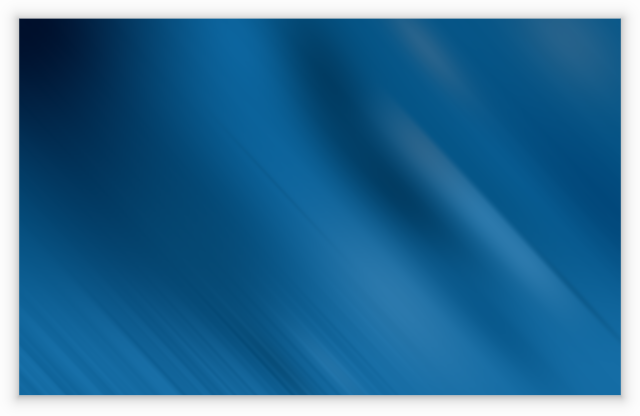
A WebGL 2 fragment shader for this background:

```glsl
#version 300 es
precision highp float;

#define ASPECT 0.648
#define PANEL_MIN vec2(0.030, 0.0325)
#define PANEL_MAX vec2(0.970, 0.6190)
#define SHADOW_DEPTH 0.22
#define SHADOW_REACH 0.0085
#define STREAK_ANGLE 47.0
#define STREAK_STRENGTH 0.045
#define BEAM_ORIGIN vec2(0.729, 0.375)

uniform vec2 u_resolution;
out vec4 fragColor;

float hash(float n) {
    return fract(sin(n * 127.1) * 43758.5);
}

float noise(float x) {
    float i = floor(x), f = fract(x);
    return mix(hash(i), hash(i + 1.0), f * f * (3.0 - 2.0 * f));
}

// Coordinates along and across a direction that falls to the right
vec2 slant(vec2 p, float degrees) {
    float a = radians(degrees);
    return vec2(dot(p, vec2(cos(a), -sin(a))), dot(p, vec2(sin(a), cos(a))));
}

// Blends in a soft, tilted ellipse of colour
void glow(inout vec3 c, vec2 p, vec2 center, float degrees, vec2 size, vec3 tint, float amount) {
    vec2 q = slant(p - center, degrees) / size;
    c = mix(c, tint, amount * exp(-dot(q, q)));
}

float boxDistance(vec2 p, vec2 lo, vec2 hi) {
    vec2 d = abs(p - 0.5 * (lo + hi)) - 0.5 * (hi - lo);
    return length(max(d, 0.0)) + min(max(d.x, d.y), 0.0);
}

vec3 panelColor(vec2 p) {
    vec3 navy = vec2(0.0, 0.07).xxy + vec3(0.0, 0.06, 0.10);
    vec3 deep = vec3(0.0, 0.22, 0.365);
    vec3 sea = vec3(0.02, 0.285, 0.45);
    vec3 azure = vec3(0.05, 0.41, 0.64);
    vec3 pale = vec3(0.19, 0.49, 0.69);
    vec3 slate = vec3(0.19, 0.40, 0.55);

    vec3 c = mix(vec3(0.08, 0.425, 0.645), vec3(0.02, 0.335, 0.53), smoothstep(0.06, 0.36, p.y));

    // Broad light
    glow(c, p, vec2(0.365, 0.585), 60.0, vec2(0.15, 0.070), azure, 0.95);
    glow(c, p, vec2(0.450, 0.370), 50.0, vec2(0.24, 0.075), azure, 0.80);
    glow(c, p, vec2(0.615, 0.185), 47.0, vec2(0.17, 0.070), pale, 0.85);
    glow(c, p, vec2(0.830, 0.360), 47.0, vec2(0.20, 0.035), azure, 0.50);

    // Broad shade
    glow(c, p, vec2(0.140, 0.400), 50.0, vec2(0.30, 0.130), vec3(0.0, 0.19, 0.34), 0.85);
    glow(c, p, vec2(0.310, 0.245), 50.0, vec2(0.19, 0.085), sea, 0.75);
    glow(c, p, vec2(0.040, 0.610), 45.0, vec2(0.17, 0.170), navy, 1.0);
    glow(c, p, vec2(0.950, 0.330), 47.0, vec2(0.22, 0.065), vec3(0.0, 0.27, 0.47), 0.80);

    // Dark fold through the middle
    glow(c, p, vec2(0.514, 0.520), 64.0, vec2(0.14, 0.052), deep, 0.85);
    glow(c, p, vec2(0.620, 0.350), 48.0, vec2(0.15, 0.043), deep, 0.90);
    glow(c, p, vec2(0.770, 0.147), 47.0, vec2(0.15, 0.035), vec3(0.02, 0.33, 0.53), 0.75);

    // Upper right highlights
    glow(c, p, vec2(0.664, 0.575), 50.0, vec2(0.10, 0.026), slate, 0.80);
    glow(c, p, vec2(0.885, 0.590), 48.0, vec2(0.11, 0.060), slate, 0.75);

    // Beam with one crisp side
    vec2 beam = slant(p - BEAM_ORIGIN, STREAK_ANGLE);
    float profile = exp(-pow(abs(beam.y + 0.023) / 0.034, 2.0));
    profile *= 1.0 - smoothstep(-0.009, 0.005, beam.y);
    profile *= smoothstep(-0.22, -0.06, beam.x) * (1.0 - smoothstep(0.15, 0.34, beam.x));
    c = mix(c, mix(slate, pale, smoothstep(-0.10, 0.08, beam.x)), 0.88 * profile);
    glow(c, p, vec2(0.905, 0.187), 47.0, vec2(0.11, 0.005), sea, 0.35);

    // Narrow creases and lower streaks
    glow(c, p, vec2(0.425, 0.368), 47.0, vec2(0.13, 0.003), sea, 0.22);
    glow(c, p, vec2(0.425, 0.090), 46.0, vec2(0.11, 0.018), sea, 0.75);
    glow(c, p, vec2(0.520, 0.075), 46.0, vec2(0.08, 0.014), pale, 0.50);

    // Fine brushed grain, strongest near the lower edge
    float across = slant(p, STREAK_ANGLE).y;
    float grain = 0.6 * noise(across * 90.0) + 0.4 * noise(across * 210.0) - 0.5;
    float low = 1.0 - smoothstep(0.06, 0.25, p.y);
    float left = 1.0 - smoothstep(0.50, 0.70, p.x);
    c += grain * STREAK_STRENGTH * (0.15 + 1.6 * low * left) * vec3(0.7, 1.0, 1.2);
    return c;
}

void main() {
    vec2 p = gl_FragCoord.xy / u_resolution * vec2(1.0, ASPECT);
    float pixel = 1.0 / u_resolution.x;

    // White surround with a soft drop shadow
    float shadowDistance = max(boxDistance(p + vec2(0.0, 0.002), PANEL_MIN, PANEL_MAX), 0.0);
    vec3 surround = vec3(0.995 - SHADOW_DEPTH * exp(-shadowDistance / SHADOW_REACH));

    float inside = 1.0 - smoothstep(-0.7 * pixel, 0.7 * pixel, boxDistance(p, PANEL_MIN, PANEL_MAX));
    fragColor = vec4(mix(surround, panelColor(p), inside), 1.0);
}
```
